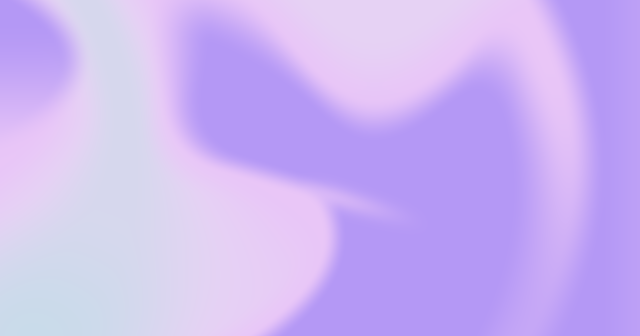
Write a WebGL 1 fragment shader that draws this background.

```glsl
precision highp float;
uniform vec2 u_resolution;

#define VIOLET vec3(0.705, 0.595, 0.962)
#define LILAC vec3(0.80, 0.68, 0.97)
#define PINK vec3(0.912, 0.775, 0.970)
#define PALE vec3(0.900, 0.825, 0.957)
#define MIST vec3(0.840, 0.845, 0.930)
#define AQUA vec3(0.780, 0.860, 0.915)
#define SPAN vec2(1.9, 1.0)
#define EDGE_CRISP 0.036
#define EDGE_SOFT 0.10

// Rounded union of two fields that are positive inside
float blendMax(float a, float b, float k) {
  float h = max(k - abs(a - b), 0.0) / k;
  return max(a, b) + 0.25 * h * h * k;
}

// Inside of a sideways parabola whose tip is at (tip, level)
float bulge(vec2 p, float tip, float level, float bend) {
  float dy = p.y - level;
  float slope = 2.0 * bend * dy;
  return (tip - bend * dy * dy - p.x) / sqrt(1.0 + slope * slope);
}

float cover(float d, float softness) {
  return smoothstep(-softness, softness, d);
}

// Pale bowl at the top, flowing into the fading arc on the right
vec3 paintArc(vec3 col, vec2 p) {
  float dx = p.x - 1.11;
  float width = mix(0.312, 0.37, step(0.0, dx));
  float bowl = 0.75 * (p.y - 1.0 + 0.36 * exp(-dx * dx / (width * width)));
  float inner = -bulge(p, 1.597, 0.443, 0.65);
  float outer = bulge(p, 1.762, 0.49, 0.505);
  float softness = mix(0.05, 0.09, smoothstep(1.3, 1.6, p.x));
  softness += 0.03 * (1.0 - smoothstep(0.7, 0.95, p.x));
  float mask = cover(blendMax(bowl, inner, 0.12), softness);
  mask *= smoothstep(-0.04, 0.07, outer);
  mask *= mix(0.33, 1.0, smoothstep(0.0, 0.8, p.y));
  return mix(col, mix(PINK, PALE, smoothstep(0.03, 0.2, bowl)), mask);
}

// Misty colours of the column, widening toward the bottom
vec3 mistColor(vec2 p) {
  float dy = p.y - 0.6;
  float center = 0.37 - 0.7 * dy * dy;
  float width = 0.13 + 0.42 * (1.0 - smoothstep(0.0, 0.7, p.y));
  float r = abs(p.x - center) / width;
  vec3 col = mix(PALE, PINK, smoothstep(0.6, 1.8, r));
  col = mix(col, MIST, 1.0 - smoothstep(0.15, 1.0, r));
  float corner = length((p - vec2(0.1, 0.0)) * vec2(1.0, 1.3));
  return mix(col, AQUA, 0.85 * (1.0 - smoothstep(0.0, 0.55, corner)));
}

// Column and lower lobe, with a thin streak beyond the lobe's tip
vec3 paintBody(vec3 col, vec2 p) {
  float column = 0.535 - p.x;
  float ridge = 0.96 * (0.712 - 0.29 * p.x - p.y);
  float lobe = -blendMax(-ridge, -bulge(p, 0.995, 0.295, 2.34), 0.03);
  float body = blendMax(column, lobe, 0.15);

  float along = smoothstep(0.88, 1.0, p.x) * (1.0 - smoothstep(0.96, 1.3, p.x));
  float across = (ridge - 0.01) / 0.032;
  col = mix(col, PINK, 0.65 * along * exp(-across * across));

  float softness = mix(EDGE_CRISP, EDGE_SOFT, smoothstep(0.48, 0.95, p.y));
  vec3 fill = mix(PINK, mistColor(p), smoothstep(0.0, 0.12, body));
  return mix(col, fill, cover(body, softness));
}

// Violet patch in the upper left, fading downward
vec3 paintPatch(vec3 col, vec2 p) {
  float mask = cover(bulge(p, 0.225, 0.814, 3.7), 0.05);
  return mix(col, VIOLET, mask * smoothstep(0.48, 0.95, p.y));
}

void main() {
  vec2 p = gl_FragCoord.xy / u_resolution * SPAN;
  vec3 col = mix(VIOLET, LILAC, 0.4 * smoothstep(1.77, 1.92, p.x));
  col = paintArc(col, p);
  col = paintBody(col, p);
  col = paintPatch(col, p);
  gl_FragColor = vec4(col, 1.0);
}
```
